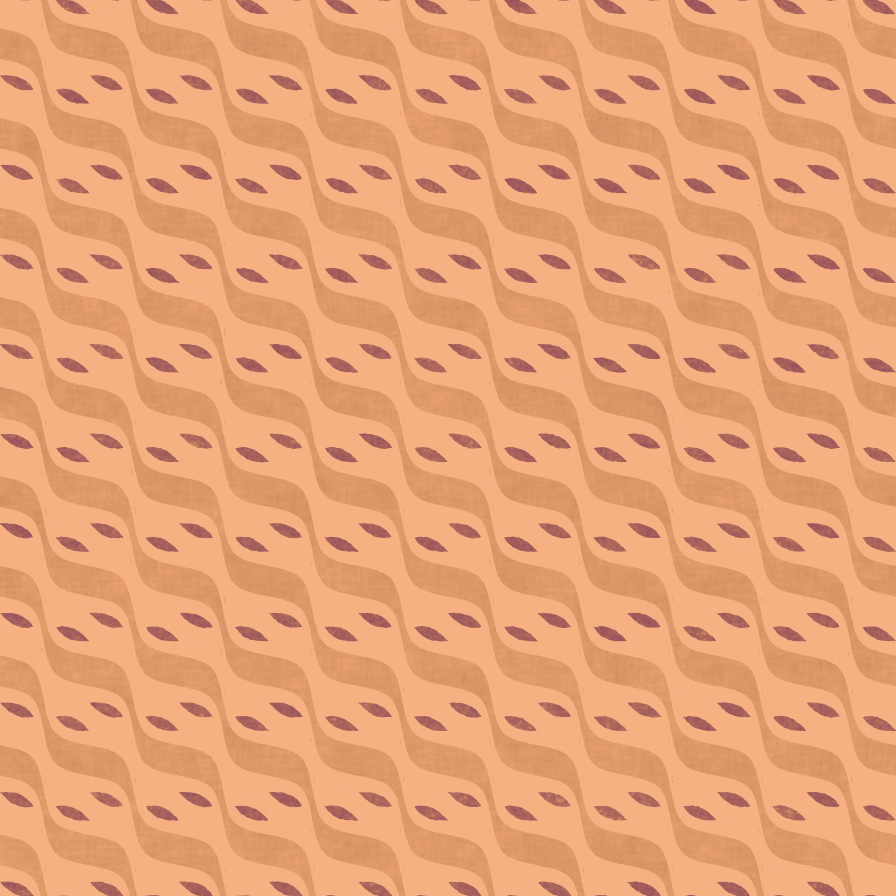
Give the GLSL for this pattern, as a Shadertoy shader.

```glsl
// Diagonal wavy ribbons with pairs of small leaves between them, 10 x 10 cells.
// Each ribbon is a staircase-like atan curve given a constant vertical thickness;
// leaves are skewed lenses, and wrapping value noise adds cloth grain and wear.

#define CELLS 10.0          // repeats across and down
#define STEEPNESS 5.0       // slope of the ribbon at its steepest point
#define RIBBON_HALF 0.17    // half the vertical ribbon thickness, in cells
#define LEAF_SIZE vec2(0.2, 0.062)
#define LEAF_SKEW 0.18      // how far the leaf belly moves to the blunt end
#define GROUND vec3(0.965, 0.692, 0.512)
#define RIBBON vec3(0.868, 0.597, 0.407)
#define LEAF_DARK vec3(0.605, 0.33, 0.355)
#define LEAF_WORN vec3(0.715, 0.44, 0.365)
#define GRAIN 0.11          // strength of the ribbon texture

const float PI = 3.14159265;

float hash(vec2 p) {
    vec3 q = fract(vec3(p.xyx) * 0.1031);
    q += dot(q, q.yzx + 33.33);
    return fract((q.x + q.y) * q.z);
}

// Value noise that wraps after "period" lattice steps
float noise(vec2 uv, vec2 period) {
    vec2 p = uv * period, i = floor(p), f = fract(p);
    f = f * f * (3.0 - 2.0 * f);
    vec2 a = mod(i, period), b = mod(i + 1.0, period);
    return mix(mix(hash(a), hash(vec2(b.x, a.y)), f.x),
               mix(hash(vec2(a.x, b.y)), hash(b), f.x), f.y);
}

// Woven texture around zero: soft blotches, crossed fibres, fine grain
float cloth(vec2 uv) {
    float blotch = 0.5 * noise(uv, vec2(23.0)) + 0.5 * noise(uv, vec2(61.0));
    float fibres = 0.55 * noise(uv, vec2(70.0, 310.0)) + 0.45 * noise(uv, vec2(310.0, 70.0));
    float fine = noise(uv, vec2(420.0));
    return 0.4 * blotch + 0.4 * fibres + 0.2 * fine - 0.5;
}

// Approximate distance to the ribbon, in cells (y points down)
float ribbonDistance(vec2 p) {
    float a = PI * (p.x - 0.488), s = sin(a), c = cos(a);
    float drop = p.y - 0.815 - atan(STEEPNESS * s, c) / PI;
    float slope = STEEPNESS / (c * c + STEEPNESS * STEEPNESS * s * s);
    float off = abs(fract(drop - RIBBON_HALF + 0.5) - 0.5) - RIBBON_HALF;
    return off / sqrt(1.0 + slope * slope);
}

// Lens along a tilted axis; "facing" of -1 turns the blunt end around
float leafDistance(vec2 q, float facing) {
    float tilt = radians(22.5);
    q = facing * vec2(dot(q, vec2(cos(tilt), sin(tilt))), dot(q, vec2(-sin(tilt), cos(tilt))));
    float t = q.x / LEAF_SIZE.x;
    float width = LEAF_SIZE.y * (1.0 - t * t) * (1.0 - LEAF_SKEW * t);
    return max((abs(q.y) - width) * 0.9, abs(q.x) - LEAF_SIZE.x);
}

float cover(float d, float px) {
    return 1.0 - smoothstep(-0.6 * px, 0.6 * px, d);
}

void mainImage(out vec4 fragColor, in vec2 fragCoord) {
    vec2 uv = fragCoord / iResolution.xy;
    vec2 p = vec2(uv.x, 1.0 - uv.y) * CELLS;
    float px = CELLS / iResolution.y;
    float weave = cloth(uv);
    float fine = noise(uv, vec2(380.0));

    // Ground and ribbon
    vec3 ribbon = RIBBON * (1.0 + GRAIN * 1.6 * weave);
    vec3 col = GROUND + 0.006 * (fine - 0.5);
    float rough = 0.006 * (noise(uv, vec2(290.0)) - 0.5);
    col = mix(col, ribbon, cover(ribbonDistance(p) + rough, px));

    for (int i = 0; i < 2; i++) {
        float side = i == 0 ? 1.0 : -1.0;

        // Faint broken hairs beside the steep parts
        vec2 h = p - vec2(0.488, 0.985) - side * vec2(0.02, -0.285);
        vec2 hairId = mod(floor(h + 0.5), CELLS);
        h = fract(h + 0.5) - 0.5;
        float hair = max(abs(h.x - 0.12 * h.y) - 0.006, abs(h.y) - 0.035);
        float strength = (0.3 + 0.6 * hash(hairId + 17.0 * side + 40.0)) * smoothstep(0.25, 0.6, fine);
        col = mix(col, ribbon, strength * cover(hair, px));

        // Leaves, each with its own amount of wear
        vec2 q = p - vec2(1.0, 0.999) - side * vec2(-0.188, 0.079);
        vec2 leafId = mod(floor(q + 0.5), CELLS);
        q = fract(q + 0.5) - 0.5;
        float age = hash(leafId + 31.0 * side + 60.0);
        float wear = 0.36 + 0.3 * age * age + 1.5 * weave + 0.6 * (fine - 0.5);
        vec3 leaf = mix(LEAF_DARK, LEAF_WORN, clamp(wear, 0.0, 1.0));
        leaf = mix(leaf, RIBBON, 0.45 * smoothstep(0.8, 1.15, wear));
        col = mix(col, leaf, cover(leafDistance(q, side) + 1.5 * rough, px));
    }
    fragColor = vec4(col, 1.0);
}
```
